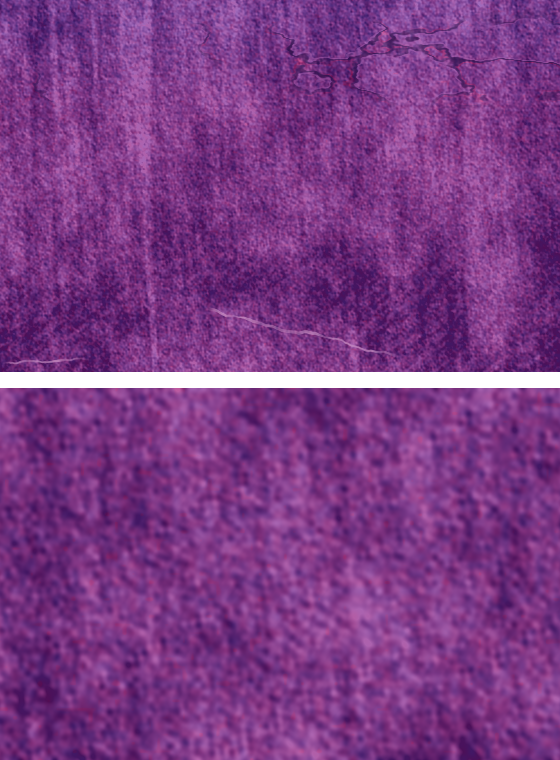
Top: the whole. Bottom: its middle third, enlarged.
Give the GLSL for this texture, as a WebGL 2 fragment shader.

```glsl
#version 300 es
precision highp float;

#define DARK vec3(0.275, 0.08, 0.375)
#define PAINT vec3(0.495, 0.222, 0.535)
#define LIGHT vec3(0.67, 0.39, 0.69)
#define BLUE_SHIFT vec3(-0.03, 0.022, 0.035)
#define RED_SHIFT vec3(0.13, -0.04, -0.09)
#define CRACK_PALE vec3(0.78, 0.55, 0.76)
#define CRACK_DARK vec3(0.17, 0.06, 0.28)
#define GRAIN_FREQ 165.0
#define PATCH_FREQ 2.9
#define CONTRAST 1.15
#define PEEL_HEIGHT 0.84

uniform vec2 u_resolution;
out vec4 fragColor;

float hash(vec2 p) {
    return fract(sin(dot(p, vec2(127.1, 311.7))) * 43758.5453);
}

float noise(vec2 p) {
    vec2 cell = floor(p);
    vec2 f = fract(p);
    f = f * f * (3.0 - 2.0 * f);
    float low = mix(hash(cell), hash(cell + vec2(1, 0)), f.x);
    float high = mix(hash(cell + vec2(0, 1)), hash(cell + vec2(1, 1)), f.x);
    return mix(low, high, f.y);
}

float fbm(vec2 p) {
    float sum = 0.0;
    float amp = 0.5;
    for (int i = 0; i < 5; i++) {
        sum += amp * noise(p);
        p = mat2(0.8, 0.6, -0.6, 0.8) * p * 2.03 + 17.3;
        amp *= 0.5;
    }
    return sum / 0.969;
}

// Brushed vertical bands: broad strokes, fine bristles and a few bright runs
float brushTone(vec2 p) {
    float x = p.x + 0.05 * p.y + 0.015 * noise(p * vec2(3.0, 4.0));
    float broad = noise(vec2(x * 13.0, p.y * 1.3 + 4.0)) - 0.5;
    float bristle = noise(vec2(x * 75.0, p.y * 5.0)) - 0.5;
    float run = smoothstep(0.72, 0.95, noise(vec2(x * 26.0 + 9.0, p.y * 1.1)));
    return 0.24 * broad + 0.24 * bristle + 0.3 * run - 0.03;
}

// Rough plaster lit from above, on a turned lattice
float relief(vec2 p) {
    vec2 q = mat2(0.8, 0.6, -0.6, 0.8) * p * GRAIN_FREQ;
    vec2 toLight = vec2(0.2, 0.55);
    float fine = noise(q) - noise(q + toLight);
    float coarse = noise(q * 0.5 + 31.0) - noise(q * 0.5 + 31.0 + toLight);
    return fine + 0.6 * coarse;
}

// Thin wandering pale cracks in the lower part
float paleCracks(vec2 p, float pixel) {
    float cover = 0.0;
    for (int i = 0; i < 2; i++) {
        float k = float(i);
        vec2 start = vec2(0.55 * k, 0.03 + 0.135 * k);
        float reach = 0.25 + 0.28 * k;
        float along = p.x - start.x;
        float wander = 0.05 * (fbm(vec2(p.x * 9.0, k * 7.0)) - 0.5);
        float line = start.y + (0.02 - 0.27 * k) * along + wander;
        float width = 0.003 * noise(vec2(p.x * 25.0, k));
        float ends = smoothstep(0.0, 0.04, along) * smoothstep(reach, reach - 0.06, along);
        float broken = 0.35 + 0.65 * noise(p * 40.0);
        cover = max(cover, ends * broken * smoothstep(width + 1.3 * pixel, width, abs(p.y - line)));
    }
    return cover;
}

void main() {
    float pixel = 1.0 / u_resolution.y;
    vec2 p = gl_FragCoord.xy * pixel;

    // Blotches with ragged edges, mottled by worn paint
    float blotch = fbm(p * vec2(PATCH_FREQ * 1.15, PATCH_FREQ) + vec2(3.7, 8.2)) - 0.5;
    float worn = smoothstep(0.03, -0.13, blotch);
    float mottle = fbm(p * vec2(24.0, 15.0) + 40.0) - 0.5;
    float grain = noise(p * GRAIN_FREQ + 50.0) + 0.6 * noise(p * GRAIN_FREQ * 0.5 + 70.0) - 0.8;
    float bump = relief(p);

    // Slanted scratches inside the dark blotches
    vec2 slant = mat2(0.8, -0.6, 0.6, 0.8) * p;
    float scratch = (noise(slant * vec2(28.0, 110.0)) - 0.5) * worn * smoothstep(0.5, 0.2, p.y);

    float tone = 0.62 * blotch - 0.14 * (worn - 0.4) + brushTone(p);
    tone += 0.5 * mottle + 0.36 * grain + 0.34 * bump + 0.35 * scratch;
    tone -= 0.08 * smoothstep(0.7, 1.0, p.y);
    tone = clamp(0.5 + CONTRAST * tone, 0.0, 1.0);
    vec3 color = mix(mix(DARK, PAINT, min(tone * 1.85, 1.0)), LIGHT, max(tone * 2.17 - 1.17, 0.0));

    // Cool and warm flecks, with a cooler wash near the top
    float cool = 1.7 * (noise(p * GRAIN_FREQ * 0.8 + 90.0) - 0.5) - 0.5 * bump;
    cool += 0.9 * smoothstep(0.65, 1.0, p.y) - 0.2;
    color += BLUE_SHIFT * cool;
    float fleck = smoothstep(0.84, 0.96, noise(p * GRAIN_FREQ * 0.8 + 140.0));
    color += RED_SHIFT * 0.4 * fleck;

    // Peeling ridges: dark groove, red edge and lit lip
    float contour = fbm(p * vec2(4.5, 9.0) + vec2(21.0, 5.0)) - 0.5;
    float peel = smoothstep(0.17, 0.04, abs(p.y - PEEL_HEIGHT));
    peel *= smoothstep(0.35, 0.6, noise(p * vec2(5.0, 8.0) + 11.0));
    float groove = smoothstep(0.024, 0.004, abs(contour)) * (0.4 + 0.6 * noise(p * 50.0));
    float redEdge = smoothstep(0.016, 0.004, abs(contour - 0.026));
    float lip = smoothstep(0.016, 0.004, abs(contour + 0.028));
    color = mix(color, CRACK_DARK, 0.8 * groove * peel);
    color += RED_SHIFT * redEdge * peel * noise(p * 35.0);
    color = mix(color, LIGHT, 0.4 * lip * peel);

    color = mix(color, CRACK_PALE, 0.85 * paleCracks(p, pixel));
    fragColor = vec4(clamp(color, 0.0, 1.0), 1.0);
}
```
